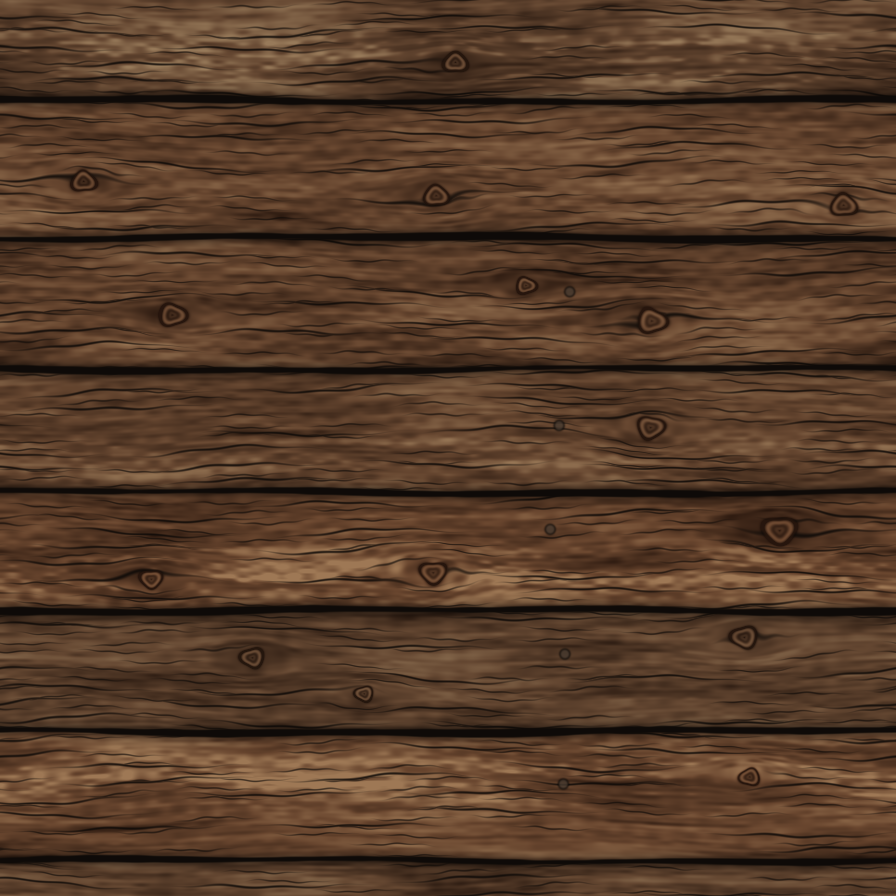
Write a three.js fragment shader that draws this texture.

```glsl
// Weathered brown boards: seven horizontal planks with dark gaps, cracks, knots and nails.
// Each plank has its own seed; layered stretched noise makes fibres that bend around
// the knots, and a tone value runs through a shadow-to-pale wood ramp. Tiles both ways.
varying vec2 vUv;

const float TAU = 6.28318;
const float PLANKS = 7.0;
const float FIRST_SEAM = 0.0415;     // height of the lowest gap
const float SEAM_BOW = 0.0125;       // uneven plank heights
const float SEAM_WAVE = 0.0018;
const float GAP_HALF = 0.0033;
const float EDGE = 0.0012;           // softness of edges
const float KNOT_CHANCE = 0.62;
const float KNOT_SIZE = 0.010;
const float NAIL_X = 0.625;
const float NAIL_RADIUS = 0.0055;
const vec3 GAP = vec3(0.055, 0.04, 0.03);
const vec3 SHADOW = vec3(0.23, 0.15, 0.10);
const vec3 WOOD = vec3(0.40, 0.28, 0.195);
const vec3 PALE = vec3(0.60, 0.48, 0.355);
const vec3 NAIL = vec3(0.27, 0.22, 0.18);

float hash(vec2 p) {
  return fract(sin(dot(p, vec2(41.3, 289.1))) * 4375.85);
}

// Value noise that wraps across after period cells.
float noise(vec2 p, float period) {
  vec2 i = floor(p), f = fract(p);
  f = f * f * (3.0 - 2.0 * f);
  float x0 = mod(i.x, period), x1 = mod(i.x + 1.0, period);
  return mix(mix(hash(vec2(x0, i.y)), hash(vec2(x1, i.y)), f.x),
             mix(hash(vec2(x0, i.y + 1.0)), hash(vec2(x1, i.y + 1.0)), f.x), f.y);
}

float fibre(vec2 q, vec2 cells) { return noise(q * cells, cells.x); }

float seamBase(float k) {
  return FIRST_SEAM + k / PLANKS - SEAM_BOW * (1.0 - cos(TAU * (k - 0.6) / PLANKS));
}

float seamHeight(float k, float x) {
  float seed = mod(k, PLANKS) * 2.3;
  return seamBase(k) + SEAM_WAVE * (sin(TAU * x + seed) + 0.6 * sin(TAU * 3.0 * x + seed * 3.0));
}

// Distance to a gap edge; its width swells and shrinks along the plank.
float gapDistance(float k, vec2 p) {
  float seed = mod(k, PLANKS);
  float swell = 0.7 + 0.35 * hash(vec2(seed, 5.0)) + 0.35 * sin(TAU * 2.0 * p.x + seed * 4.0)
              * sin(TAU * p.x + seed) + 0.3 * noise(vec2(p.x * 40.0, seed * 9.0), 40.0);
  return abs(p.y - seamHeight(k, p.x)) - GAP_HALF * swell;
}

// Tapered dark strokes, at most one per staggered cell.
float cracks(vec2 q, vec2 cells, float halfWidth, float chance) {
  vec2 p = q * cells;
  float row = floor(p.y);
  p.x += hash(vec2(row, 3.0)) * cells.x;
  vec2 cell = vec2(mod(floor(p.x), cells.x), row), f = fract(p);
  float r = hash(cell + 11.0);
  float center = 0.35 + 0.3 * r + 0.14 * sin(f.x * 7.0 + r * 20.0) + 0.06 * sin(f.x * 23.0 + r * 50.0);
  float taper = smoothstep(0.0, 0.35, f.x) * (1.0 - smoothstep(0.5, 1.0, f.x));
  float d = abs(f.y - center) / cells.y;
  return step(hash(cell + 31.0), chance) * taper * (1.0 - smoothstep(0.0, halfWidth * taper + EDGE, d));
}

void main() {
  // Plank below the pixel: count the gaps passed.
  float row = 0.0;
  for (int i = 0; i < 7; i++) row += step(seamHeight(float(i), vUv.x), vUv.y);
  float id = mod(row, PLANKS);
  float height = seamBase(row) - seamBase(row - 1.0);
  vec2 p = vec2(vUv.x, vUv.y - seamBase(row - 1.0));

  // Knots: bend the grain and collect rings, rims and halos.
  float grainY = p.y, core = 0.0, ringTone = 0.0, dark = 0.0;
  for (int i = 0; i < 3; i++) {
    vec2 seed = vec2(id + 1.0, float(i) + 2.0);
    float present = step(hash(seed), KNOT_CHANCE);
    vec2 spot = vec2((float(i) + 0.15 + 0.7 * hash(seed + 7.0)) / 3.0, height * (0.22 + 0.56 * hash(seed + 13.0)));
    vec2 d = p - spot;
    d.x = fract(d.x + 0.5) - 0.5;
    float size = KNOT_SIZE * (0.75 + 0.75 * hash(seed + 19.0));
    float r = length(d * vec2(0.8, 1.0)) / size;
    r *= 1.0 + 0.12 * sin(3.0 * atan(d.y, d.x + 0.0001) + id);
    grainY -= present * 0.75 * d.y * exp(-dot(d, d * vec2(0.25, 1.0)) / (size * size * 4.0));
    float inside = present * (1.0 - smoothstep(0.85, 1.1, r));
    core = max(core, inside);
    ringTone += inside * (0.42 + 0.2 * sin(r * 12.0));
    dark += present * (0.4 * exp(-pow((r - 0.95) / 0.16, 2.0)) + 0.45 * exp(-r * r * 9.0) + 0.14 * exp(-r * r * 0.2));
  }

  // Wood fibres in wavy, knot-bent coordinates.
  grainY += 0.005 * sin(TAU * p.x + id * 2.0) + 0.002 * sin(TAU * 3.0 * p.x + id * 4.0 + p.y * 40.0);
  vec2 q = vec2(p.x, grainY + id * 1.37);
  float fine = fibre(q, vec2(22.0, 290.0)), streak = fibre(q, vec2(7.0, 120.0));
  float blotch = fibre(q, vec2(6.0, 24.0)), speck = fibre(q, vec2(70.0, 230.0));
  float tone = 0.36 + 0.08 * (hash(vec2(id, 8.0)) - 0.5) + 0.32 * (fine - 0.5)
             + 0.34 * (streak - 0.5) + 0.42 * (blotch - 0.5) + 0.2 * (speck - 0.5);

  // Pale worn bands, strongest on the lower planks and the wrapped one.
  float worn = id < 1.5 || id == 3.0 ? 1.0 : (id == 4.0 ? 0.5 : 0.15);
  float bandCenter = id == 1.0 ? 0.66 : 0.3;
  float band = worn * exp(-pow((p.y / height - bandCenter) / 0.24, 2.0));
  tone += band * (0.08 + 0.55 * smoothstep(0.4, 0.75, 0.35 * streak + 0.35 * blotch + 0.3 * speck));
  tone = mix(tone, ringTone + 0.2 * (fine - 0.5), core) - dark;

  vec3 color = mix(SHADOW, WOOD, clamp(tone / 0.42, -0.5, 1.0));
  color = mix(color, PALE, clamp((tone - 0.42) / 0.58, 0.0, 1.0));
  color *= mix(vec3(1.04, 0.98, 0.93), vec3(0.97, 1.0, 1.01), hash(vec2(id, 17.0)));

  // Cracks, nail and gap with its soft shade.
  float crack = max(cracks(q, vec2(4.0, 58.0), 0.0011, 0.6), 0.75 * cracks(q + 0.37, vec2(9.0, 95.0), 0.0006, 0.5));
  color = mix(color, GAP, 0.85 * crack * (1.0 - core));
  vec2 nailAt = vec2(NAIL_X + 0.03 * (hash(vec2(id, 23.0)) - 0.5), height * (0.5 + 0.3 * hash(vec2(id, 29.0))));
  float nail = length(p - nailAt) - NAIL_RADIUS;
  float hasNail = step(0.5, id) * step(id, 5.5);
  color = mix(color, NAIL, 0.8 * hasNail * (1.0 - smoothstep(-EDGE, EDGE, nail)));
  color *= 1.0 - 0.45 * hasNail * exp(-pow(nail / 0.0015, 2.0));
  float gap = min(gapDistance(row - 1.0, vUv), gapDistance(row, vUv));
  color *= 1.0 - 0.45 * exp(-max(gap, 0.0) / 0.005);
  color = mix(GAP, color, smoothstep(-EDGE, EDGE, gap));
  gl_FragColor = vec4(color, 1.0);
}
```
